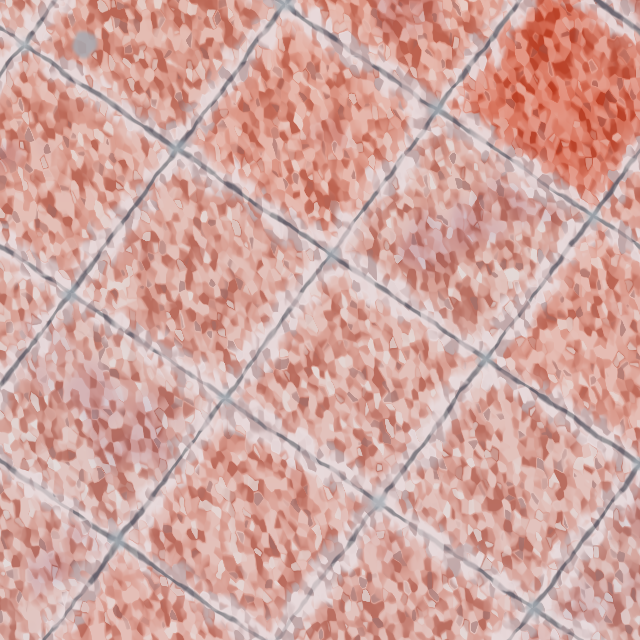
A WebGL 2 fragment shader for this texture:

```glsl
#version 300 es
precision highp float;
// Weathered square clay pavers on a slanted lattice, with chalky joints and thin dark cracks.
// Two lattice vectors place the tiles; soft cellular noise gives the vertical grain,
// and layered sines vary the joint width, the crack wobble and the staining.
uniform vec2 u_resolution;
out vec4 fragColor;

vec2 hash2(vec2 p) {
  vec3 h = fract(p.xyx * vec3(0.1031, 0.1030, 0.0973));
  h += dot(h, h.yzx + 33.33);
  return fract((h.xx + h.yz) * h.zy);
}

// Cellular noise with softened borders: x is the shade of a grain, y a second random value.
vec2 grains(vec2 p) {
  vec2 cell = floor(p), total = vec2(0.0);
  float weights = 0.0;
  for (int j = -1; j <= 1; j++) {
    for (int i = -1; i <= 1; i++) {
      vec2 id = cell + vec2(i, j);
      vec2 away = id + hash2(id) - p;
      float w = exp(-9.0 * dot(away, away));
      total += w * hash2(id + 71.7);
      weights += w;
    }
  }
  return total / weights;
}

// Layered sines, roughly -1 to 1.
float waves(vec2 p) {
  float sum = 0.0, gain = 0.5;
  for (int i = 0; i < 4; i++) {
    sum += gain * sin(p.x + 1.7 * sin(p.y + float(i))) * cos(p.y * 0.9 - 0.6 * p.x);
    p = mat2(1.5, 1.1, -1.1, 1.5) * p + 2.3;
    gain *= 0.62;
  }
  return sum;
}

void main() {
  vec2 p = gl_FragCoord.xy / u_resolution;

  // Lattice coordinates, with slightly uneven joints
  mat2 lattice = mat2(0.241, -0.164, -0.167, -0.225);
  vec2 wobble = 0.004 * vec2(waves(p * 27.0), waves(p * 29.0 + 8.0));
  vec2 q = inverse(lattice) * (p + wobble - vec2(0.518, 0.603));
  vec2 tile = floor(q), corner = round(q);
  vec2 across = abs(q - corner) * vec2(0.292, 0.280);
  float joint = min(across.x, across.y);
  vec2 edgeId = across.x < across.y ? vec2(corner.x, tile.y) : vec2(tile.x, corner.y) + 40.0;
  vec2 edgeRandom = hash2(edgeId + 13.0);
  vec2 tileRandom = hash2(tile + 27.0);

  // Upright, slightly leaning mineral grain in two sizes
  vec2 g = p + vec2(0.18 * p.y, 0.0) + 0.003 * waves(p * 45.0);
  vec2 fine = grains(g * vec2(100.0, 64.0));
  vec2 coarse = grains(g * vec2(48.0, 37.0) + 19.0);
  float shade = clamp(0.5 + 1.05 * (fine.x - 0.5) + 0.4 * (coarse.x - 0.5), 0.0, 1.0);

  // Clay, from dark pits through salmon to pale flecks
  vec3 clay = mix(vec3(0.73, 0.42, 0.36), vec3(0.85, 0.62, 0.57), smoothstep(0.0, 0.45, shade));
  clay = mix(clay, vec3(0.89, 0.75, 0.72), smoothstep(0.42, 0.85, shade));
  clay = mix(clay, vec3(0.90, 0.86, 0.85), 0.75 * smoothstep(0.80, 0.95, fine.y));
  clay = mix(clay, vec3(0.60, 0.42, 0.41), 0.55 * smoothstep(0.16, 0.04, fine.y));

  // Tile-to-tile colour and plum-coloured stains
  clay += (tileRandom.x - 0.5) * vec3(0.02, -0.05, -0.07);
  clay += (p.y - 0.5) * vec3(0.01, -0.03, -0.05);
  float stain = smoothstep(0.1, 0.7, waves(p * 9.0 + 3.0)) * tileRandom.y;
  clay = mix(clay, clay * vec3(0.91, 0.86, 0.92), stain);
  float redTile = 1.0 - step(0.5, length(tile - vec2(0.0, -2.0)));
  clay -= redTile * vec3(0.01, 0.15, 0.18) * (0.75 + 0.4 * waves(p * 14.0));

  // Chalk bloom spreading raggedly from the joints
  float ragged = joint + 0.026 * (fine.y - 0.5) + 0.016 * (coarse.y - 0.5);
  float reach = 0.019 + 0.008 * waves(p * 21.0 + 5.0) + 0.006 * (edgeRandom.x - 0.5);
  float bloom = 1.0 - smoothstep(reach * 0.55, reach * 1.35, ragged);
  vec3 chalk = mix(vec3(0.72, 0.65, 0.66), vec3(0.92, 0.89, 0.90), smoothstep(0.1, 0.6, shade));
  vec3 color = mix(clay, chalk, 0.88 * bloom);
  color = mix(color, vec3(0.88, 0.78, 0.78), 0.25 * smoothstep(0.045, 0.015, joint));

  // Broken dark crack along the middle of each joint
  float crackWidth = 0.0022 + 0.0022 * coarse.x;
  float crack = 1.0 - smoothstep(crackWidth * 0.4, crackWidth * 1.5, joint);
  float broken = smoothstep(0.15, 0.65, coarse.y + 0.35 * (edgeRandom.y - 0.3));
  vec3 soot = mix(vec3(0.36, 0.34, 0.39), vec3(0.58, 0.57, 0.58), fine.x);
  color = mix(color, soot, crack * (0.3 + 0.6 * broken));

  // Blue-grey cement at the crossings and one stray splash
  float crossing = length(across) + 0.012 * (fine.x - 0.5);
  color = mix(color, vec3(0.67, 0.72, 0.75), 0.6 * smoothstep(0.018, 0.005, crossing));
  float splash = length(p - vec2(0.13, 0.932)) + 0.012 * (coarse.x - 0.5);
  color = mix(color, vec3(0.66, 0.67, 0.70), 0.85 * smoothstep(0.025, 0.015, splash));

  fragColor = vec4(clamp(color, 0.0, 1.0), 1.0);
}
```
